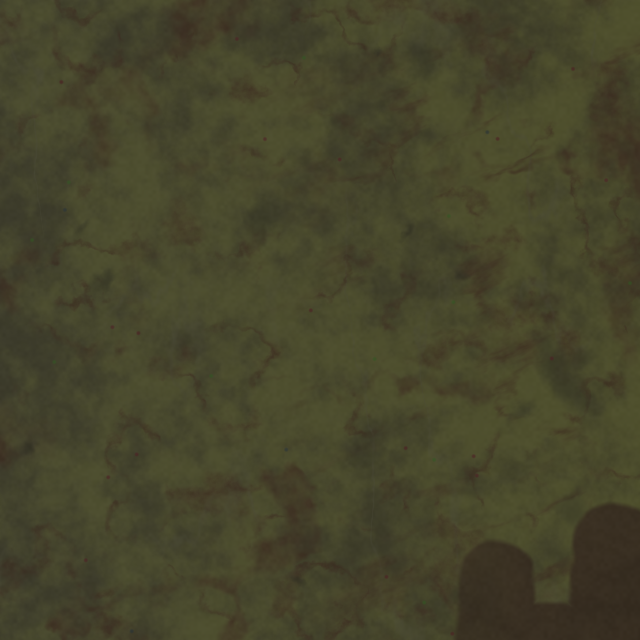
Write a WebGL 2 fragment shader that draws this texture.

```glsl
#version 300 es
precision highp float;
// Weathered olive surface: fine mottling from layered value noise, short soft
// red-brown veins from broken noise contours, scattered stains and specks,
// and two dark arched lobes in the lower right corner.

uniform vec2 u_resolution;
out vec4 fragColor;

const vec3 OLIVE_LIGHT = vec3(0.306, 0.309, 0.182);
const vec3 OLIVE_DARK  = vec3(0.236, 0.232, 0.160);
const vec3 VEIN_RED    = vec3(0.230, 0.155, 0.120);
const vec3 VEIN_PALE   = vec3(0.295, 0.292, 0.225);
const vec3 STAIN       = vec3(0.180, 0.178, 0.135);
const vec3 LOBE        = vec3(0.212, 0.172, 0.126);
const float VEIN_SCALE   = 6.0;
const float VEIN_WIDTH   = 0.11;
const float VEIN_AMOUNT  = 0.62;
const float GRAIN        = 0.016;
const float SPECK_CELLS  = 26.0;
const float SPECK_CHANCE = 0.05;
const int STAIN_COUNT    = 14;

float hash(vec2 p) {
  return fract(sin(dot(p, vec2(127.1, 311.7))) * 43758.5);
}

mat2 rotation(float a) {
  return mat2(cos(a), sin(a), -sin(a), cos(a));
}

float noise(vec2 p) {
  vec2 i = floor(p), f = fract(p);
  f = f * f * (3.0 - 2.0 * f);
  return mix(mix(hash(i), hash(i + vec2(1, 0)), f.x),
             mix(hash(i + vec2(0, 1)), hash(i + vec2(1, 1)), f.x), f.y);
}

float fbm(vec2 p) {
  float sum = 0.0, amp = 0.5;
  for (int i = 0; i < 5; i++) {
    sum += amp * noise(p);
    p = rotation(0.65) * p * 2.03 + 17.3;
    amp *= 0.52;
  }
  return sum;
}

// Soft line along the middle contour of the noise, broken into short pieces.
float veins(vec2 p, float width) {
  vec2 warp = vec2(fbm(p * 1.6 + 3.1), fbm(p * 1.6 + 41.7)) - 0.5;
  float contour = abs(noise(p + 1.3 * warp) - 0.5);
  float line = 1.0 - smoothstep(0.0, width, contour);
  float gaps = smoothstep(0.40, 0.64, fbm(p * 1.3 + 63.0));
  return line * gaps * (0.25 + 0.95 * fbm(p * 8.0));
}

// Upright arch, widening slightly towards its foot.
float arch(vec2 p, vec2 centre, float radius) {
  p -= centre;
  p.x /= 1.0 - 1.3 * min(p.y, 0.0);
  return length(vec2(p.x, max(p.y, 0.0))) - radius;
}

float stains(vec2 p) {
  float cover = 0.0;
  vec2 ragged = p + 0.04 * (vec2(fbm(p * 24.0), fbm(p * 24.0 + 9.0)) - 0.5);
  for (int i = 0; i < STAIN_COUNT; i++) {
    float k = float(i);
    vec2 centre = vec2(hash(vec2(k, 1.7)), hash(vec2(k, 5.3)));
    float size = mix(0.006, 0.024, pow(hash(vec2(k, 8.9)), 2.0));
    vec2 q = rotation(3.14 * hash(vec2(k, 12.1))) * (ragged - centre);
    q.x /= 1.0 + 1.8 * hash(vec2(k, 15.7));
    float blob = 1.0 - smoothstep(0.2, 1.6, length(q) / size);
    cover = max(cover, blob * mix(0.25, 0.7, hash(vec2(k, 19.3))));
  }
  return cover;
}

void main() {
  vec2 uv = gl_FragCoord.xy / u_resolution;
  float pixel = 1.0 / u_resolution.y;

  // Mottled ground in three sizes, a little warmer towards the right.
  float mottle = 0.38 * fbm(uv * 5.0) + 0.34 * fbm(uv * 15.0 + 7.0)
               + 0.28 * fbm(uv * 42.0 + 29.0);
  vec3 col = mix(OLIVE_DARK, OLIVE_LIGHT, smoothstep(0.30, 0.64, mottle));
  col += vec3(0.003, 0.003, -0.006) * (2.0 * uv.x - 1.0);

  // Pale upright creases.
  float crease = veins(uv * vec2(8.0, 3.0) + 31.0, 0.05);
  col = mix(col, VEIN_PALE, 0.4 * crease);

  // Soft branches, short fine twigs, and streaks rising to the right.
  float branch = veins(uv * VEIN_SCALE + 5.0, VEIN_WIDTH);
  float twig = veins(uv * VEIN_SCALE * 2.3 + 23.0, VEIN_WIDTH * 1.4);
  vec2 slanted = rotation(-0.4) * uv * vec2(6.0, 15.0);
  float streak = veins(slanted + 50.0, 0.16) * smoothstep(0.2, 0.8, uv.x);
  float red = max(max(branch, 0.85 * twig), 0.9 * streak);
  red *= 0.6 + 0.8 * noise(uv * 70.0);
  col = mix(col, VEIN_RED, VEIN_AMOUNT * clamp(red, 0.0, 1.0));
  col = mix(col, STAIN, stains(uv));

  // Dark lobes joined by a low base, the left one slightly fainter.
  vec2 p = uv + 0.008 * (vec2(noise(uv * 40.0), noise(uv * 40.0 + 5.0)) - 0.5);
  float base = max(p.y - 0.056, 0.78 - p.x);
  float lobe = min(arch(p, vec2(0.777, 0.098), 0.058),
                   arch(p, vec2(0.962, 0.146), 0.066));
  lobe = min(lobe, base);
  float inside = 1.0 - smoothstep(-0.005, 0.004 + pixel, lobe);
  float strength = mix(0.78, 0.94, smoothstep(0.72, 0.84, uv.x));
  col = mix(col, LOBE * (0.82 + 0.36 * mottle), strength * inside);

  // Tiny tinted specks and soft grain.
  vec2 cell = floor(uv * SPECK_CELLS);
  vec2 spot = 0.2 + 0.6 * vec2(hash(cell + 2.3), hash(cell + 6.1));
  float reach = length(fract(uv * SPECK_CELLS) - spot) / SPECK_CELLS;
  float speck = 1.0 - smoothstep(0.001, 0.003 + pixel, reach);
  speck *= step(hash(cell + 9.7), SPECK_CHANCE);
  float kind = hash(cell + 13.9);
  vec3 tint = kind < 0.5 ? vec3(0.30, 0.12, 0.14)
            : kind < 0.8 ? vec3(0.20, 0.34, 0.14) : vec3(0.16, 0.20, 0.22);
  col = mix(col, tint, 0.6 * speck);
  col += GRAIN * (noise(uv * 170.0) - 0.5);

  fragColor = vec4(col, 1.0);
}
```
